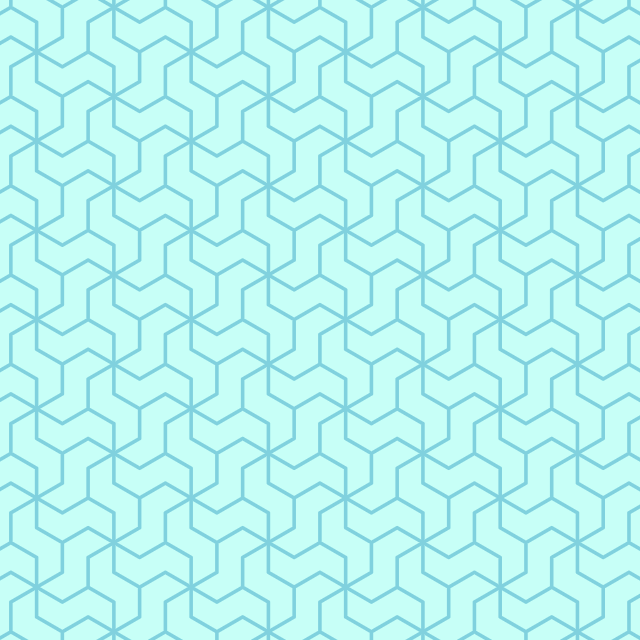
Give the GLSL for this pattern, as a Shadertoy shader.

```glsl
// Triangular lattice of six-armed pinwheels whose bent arms interlock, in teal on pale aqua.

const float SIXTH_TURN = 1.04719755;

float segmentDistance(vec2 p, vec2 a, vec2 b) {
    vec2 ap = p - a, ab = b - a;
    return length(ap - ab * clamp(dot(ap, ab) / dot(ab, ab), 0.0, 1.0));
}

vec2 direction(float angle) {
    return vec2(cos(angle), sin(angle));
}

// Each arm runs a third of the lattice spacing, then bends left by a sixth of a turn.
float pinwheelDistance(vec2 p) {
    float d = 1.0;
    for (int i = 0; i < 6; i++) {
        float angle = SIXTH_TURN * (float(i) + 0.5);
        vec2 elbow = direction(angle) / 3.0;
        vec2 tip = elbow + direction(angle + SIXTH_TURN) / 3.0;
        d = min(d, segmentDistance(p, vec2(0.0), elbow));
        d = min(d, segmentDistance(p, elbow, tip));
    }
    return d;
}

// Nearest line among the pinwheels at the four corners of the lattice cell.
float latticeDistance(vec2 p) {
    mat2 basis = mat2(0.0, 1.0, 0.866025, 0.5);
    vec2 cell = floor(inverse(basis) * p);
    float d = 1.0;
    for (int j = 0; j < 2; j++)
        for (int i = 0; i < 2; i++)
            d = min(d, pinwheelDistance(p - basis * (cell + vec2(i, j))));
    return d;
}

void mainImage(out vec4 fragColor, in vec2 fragCoord) {
    vec2 uv = fragCoord / iResolution.y;
    float spacing = 0.1394;
    float d = latticeDistance((uv - vec2(0.5401, 0.5007)) / spacing) * spacing;

    // Antialiased stroke over the flat ground
    float pixel = 1.0 / iResolution.y;
    float stroke = clamp(0.5 + (0.0028 - d) / pixel, 0.0, 1.0);
    vec3 color = mix(vec3(0.78, 1.0, 0.97), vec3(0.50, 0.82, 0.87), stroke);
    fragColor = vec4(color, 1.0);
}
```
